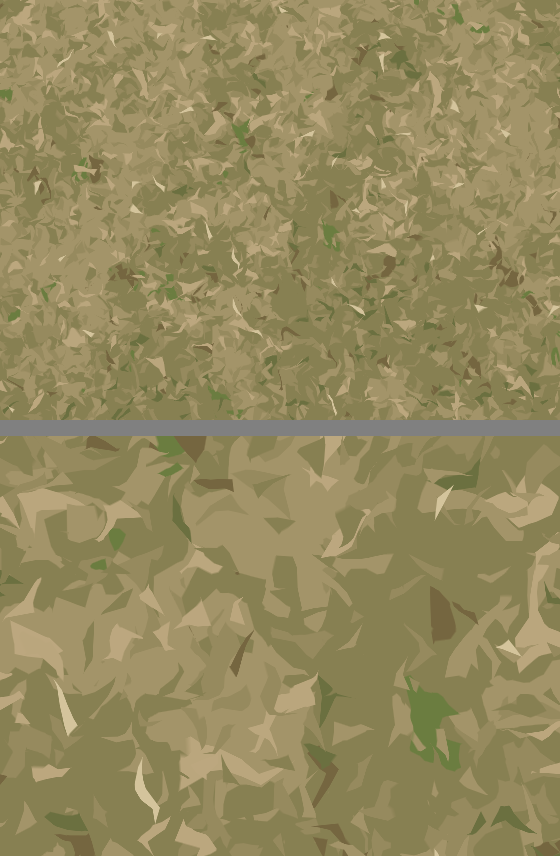
Top, the full canvas; bottom, a detail of the centre.
Give the GLSL for this texture, as a Shadertoy shader.

```glsl
const vec3 OLIVE = vec3(0.53, 0.50, 0.32);
const vec3 STRAW = vec3(0.64, 0.58, 0.41);
const vec3 KHAKI = vec3(0.59, 0.54, 0.37);
const vec3 SAND  = vec3(0.73, 0.65, 0.49);
const vec3 MOSS  = vec3(0.42, 0.44, 0.25);
const vec3 EARTH = vec3(0.46, 0.40, 0.25);
const vec3 GRASS = vec3(0.42, 0.49, 0.25);
const vec3 CREAM = vec3(0.83, 0.77, 0.61);

float hash(vec2 p, float seed) {
    vec3 q = fract(vec3(p.xyx + seed * 7.31) * vec3(0.1031, 0.1030, 0.0973));
    q += dot(q, q.yzx + 33.33);
    return fract((q.x + q.y) * q.z);
}

mat2 rotation(float a) {
    return mat2(cos(a), sin(a), -sin(a), cos(a));
}

// Value noise that is linear on triangles, so its contours are straight
float facetNoise(vec2 p, float seed) {
    p = rotation(seed * 1.7) * p;
    p += (p.x + p.y) * 0.366;
    vec2 i = floor(p), f = p - i;
    vec2 side = f.x > f.y ? vec2(1, 0) : vec2(0, 1);
    float a = hash(i, seed), b = hash(i + side, seed), c = hash(i + 1.0, seed);
    return a + (b - a) * max(f.x, f.y) + (c - b) * min(f.x, f.y);
}

vec2 facetWarp(vec2 p, float scale, float amount, float seed) {
    vec2 n = vec2(facetNoise(p * scale, seed), facetNoise(p * scale, seed + 1.0));
    return p + (n - 0.5) * amount;
}

// Broad patches with ragged borders
float patches(vec2 p, float scale, float seed) {
    return 0.48 * facetNoise(p * scale, seed)
         + 0.27 * facetNoise(p * scale * 2.7, seed + 1.0)
         + 0.25 * facetNoise(p * scale * 6.5, seed + 2.0);
}

float above(float field, float level) {
    return clamp(0.5 + (field - level) / max(fwidth(field), 1e-4), 0.0, 1.0);
}

float toneAt(vec2 p) {
    return patches(p, 5.0, 3.0) + 0.16 * (p.y - 0.5);
}

vec3 shardColour(float pick, float accent, float tone) {
    if (pick < 0.29) return OLIVE;
    if (pick < 0.50) return STRAW;
    if (pick < 0.77) return KHAKI;
    if (accent < smoothstep(0.32, 0.56, tone)) return mix(STRAW, SAND, 0.6 + 0.5 * pick);
    return accent < 0.7 ? MOSS : EARTH;
}

// Irregular triangle: three jittered half planes
float shardDistance(vec2 q, vec2 id, float size, float stretch, float seed) {
    float reach = length(q) - 0.95;
    q = rotation(6.2832 * hash(id, seed)) * q * vec2(1.0 / stretch, stretch);
    float d = reach;
    for (int k = 0; k < 3; k++) {
        float s = seed + 1.0 + float(k);
        float a = 2.0944 * float(k) + 0.8 * (hash(id, s) - 0.5);
        d = max(d, dot(q, vec2(cos(a), sin(a))) - size * (0.5 + hash(id, s + 4.0)));
    }
    return d;
}

vec3 paintShards(vec3 colour, vec2 p, float scale, float size, float stretch, float seed) {
    vec2 cell = floor(p * scale);
    for (int y = -1; y <= 1; y++)
    for (int x = -1; x <= 1; x++) {
        vec2 id = cell + vec2(x, y);
        vec2 centre = id + 0.2 + 0.6 * vec2(hash(id, seed), hash(id, seed + 1.0));
        float d = shardDistance(p * scale - centre, id, size, stretch, seed + 2.0);
        float cover = clamp(0.5 - d * iResolution.y / scale, 0.0, 1.0);
        vec3 ink = shardColour(hash(id, seed + 12.0), hash(id, seed + 13.0), toneAt(centre / scale));
        colour = mix(colour, ink, cover);
    }
    return colour;
}

// Sparse bright blades
vec3 paintBlades(vec3 colour, vec2 p, float scale, float share, float seed) {
    vec2 id = floor(p * scale);
    float d = shardDistance(fract(p * scale) - 0.5, id, 0.09, 1.7, seed);
    float cover = clamp(0.5 - d * iResolution.y / scale, 0.0, 1.0);
    return mix(colour, CREAM, cover * step(hash(id, seed + 9.0), share));
}

void mainImage(out vec4 fragColor, in vec2 fragCoord) {
    vec2 p = fragCoord / iResolution.y + 4.0 * vec2(0.0);
    vec2 bent = facetWarp(p, 24.0, 0.035, 20.0);

    // Ground patches
    float tone = toneAt(bent);
    vec3 colour = mix(OLIVE, STRAW, above(tone, 0.53));
    colour = mix(colour, KHAKI, above(patches(bent, 9.0, 30.0), 0.67));

    // Angular litter, coarse to fine
    colour = paintShards(colour, bent, 19.0, 0.21, 1.25, 40.0);
    colour = mix(colour, GRASS, above(patches(bent, 6.0, 60.0), 0.755));
    colour = mix(colour, EARTH, above(patches(bent, 6.0, 70.0), 0.765));
    colour = paintShards(colour, facetWarp(p, 36.0, 0.024, 80.0), 31.0, 0.19, 1.35, 90.0);
    colour = paintBlades(colour, facetWarp(p, 30.0, 0.015, 110.0), 17.0, 0.09, 120.0);

    fragColor = vec4(colour, 1.0);
}
```
